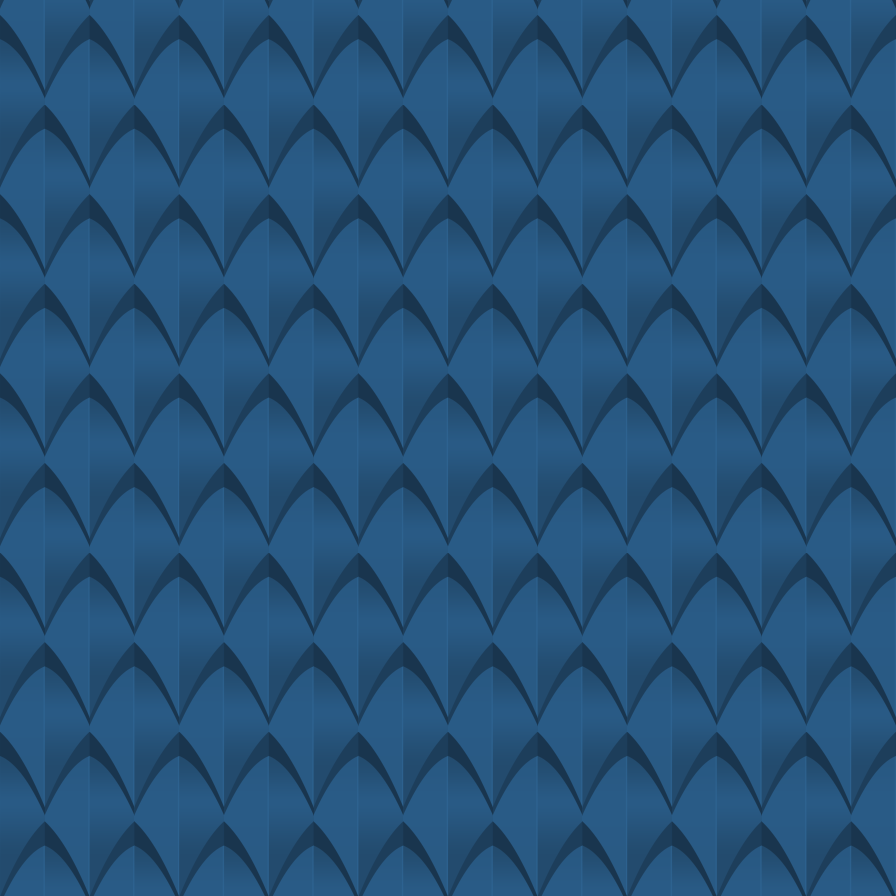
A Shadertoy shader for this pattern:

```glsl
// Overlapping pointed blue scales, each folded along a central crease.
#define REPEATS 10.0
#define ROW_OFFSET 0.167
#define RIM_HEIGHT 0.27
#define CREASE_WIDTH 0.014
#define LIGHT_BLUE vec3(0.162, 0.358, 0.528)
#define SHADE_BLUE vec3(0.136, 0.294, 0.430)
#define RIM_LEFT vec3(0.112, 0.242, 0.358)
#define RIM_RIGHT vec3(0.098, 0.208, 0.306)
#define CREASE_GLOW vec3(0.016, 0.030, 0.040)

// Coverage below the arch: start + slope * t + bend * t * t, t from apex to side.
float belowArch(vec2 p, float start, float slope, float bend, float blur) {
    float t = 2.0 * abs(p.x);
    float gap = p.y - (start + slope * t + bend * t * t);
    float steepness = 2.0 * (slope + 2.0 * bend * t);
    float dist = gap / length(vec2(steepness, 1.0));
    return smoothstep(-blur, blur, dist);
}

// One scale: p.x is measured from the crease, p.y downward from the apex.
vec3 scaleColor(vec2 p, float blur) {
    float rightSide = smoothstep(-blur, blur, p.x);

    // Shadow under the rim and a slow fade toward the next row
    float upper = 1.0 - smoothstep(0.25, 0.85, p.y);
    float lower = smoothstep(0.70, 1.45, p.y);
    float leftShade = 0.20 * upper + 0.10 * lower;
    float rightShade = upper + lower;
    vec3 body = mix(LIGHT_BLUE, SHADE_BLUE, mix(leftShade, rightShade, rightSide));

    // Thin lit edge on the left of the crease
    float crease = smoothstep(-CREASE_WIDTH - blur, -CREASE_WIDTH + blur, p.x);
    body += CREASE_GLOW * crease * (1.0 - rightSide);

    // Tapering two-tone rim
    vec3 rim = mix(RIM_LEFT, RIM_RIGHT, rightSide);
    return mix(rim, body, belowArch(p, RIM_HEIGHT, 0.20, 0.46, blur));
}

// Position inside the scale of a given row; alternate rows shift by half.
vec2 scalePosition(vec2 grid, float row) {
    float x = fract(grid.x + 0.5 + 0.5 * mod(row, 2.0)) - 0.5;
    return vec2(x, grid.y - row);
}

void mainImage(out vec4 fragColor, in vec2 fragCoord) {
    vec2 uv = fragCoord / iResolution.xy;
    vec2 grid = vec2(uv.x, 1.0 - uv.y) * REPEATS - vec2(0.0, ROW_OFFSET);
    float blur = 0.7 * REPEATS / iResolution.y;

    // Front row laid over the row behind it
    float row = floor(grid.y);
    vec2 front = scalePosition(grid, row);
    vec2 back = scalePosition(grid, row - 1.0);
    float cover = belowArch(front, 0.0, 0.46, 0.38, blur);
    vec3 color = mix(scaleColor(back, blur), scaleColor(front, blur), cover);

    fragColor = vec4(color, 1.0);
}
```
